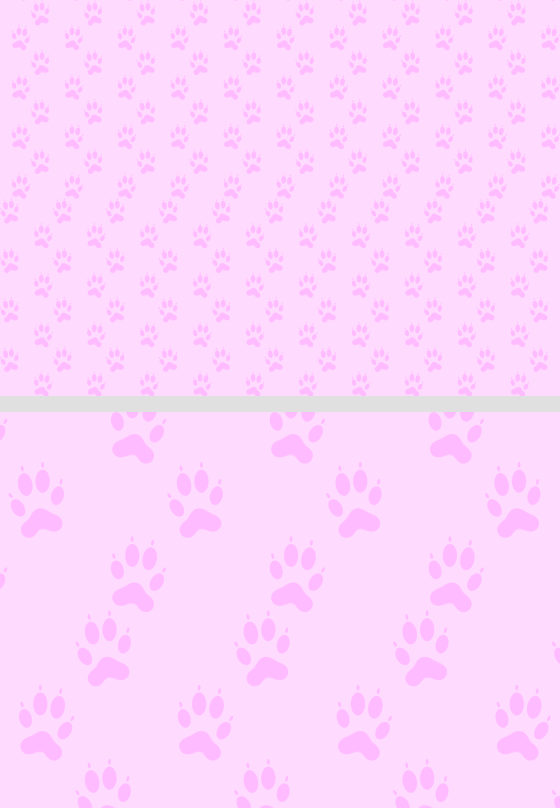
Top: the whole. Bottom: its middle third, enlarged.
A WebGL 1 fragment shader for this pattern:

```glsl
precision highp float;
// Staggered rows of small pink paw prints, alternately leaning left and right.

uniform vec2 u_resolution;

const float ROWS = 16.0;          // rows down the canvas; one row is one unit
const float SPACING = 2.139;      // distance between paws in a row
const float FIRST_PAW = 1.624;    // x of the first paw in the top row
const float STAGGER = -0.782;     // shift of every second row
const float HALF_SHIFT = -1.238;  // extra shift of the lower half
const vec3 BACKGROUND = vec3(1.0, 0.855, 1.0);
const vec3 PAW_COLOR = vec3(1.0, 0.735, 1.0);

vec2 rotate(vec2 p, float angle) {
  float c = cos(angle);
  float s = sin(angle);
  return vec2(c * p.x + s * p.y, c * p.y - s * p.x);
}

float smoothMin(float a, float b, float k) {
  float h = max(k - abs(a - b), 0.0) / k;
  return min(a, b) - h * h * k * 0.25;
}

float circle(vec2 p, vec2 center, float radius) {
  return length(p - center) - radius;
}

// Approximate signed distance to an ellipse
float ellipse(vec2 p, vec2 radii) {
  float k = length(p / radii);
  float gradient = length(p / (radii * radii));
  return k * (k - 1.0) / max(gradient, 0.001);
}

// Oval toe with a tiny claw beyond its tip
float toe(vec2 p, vec2 center, vec2 radii, float tilt) {
  vec2 q = rotate(p - center, tilt);
  float claw = ellipse(q - vec2(0.0, radii.y + 0.065), vec2(0.019, 0.038));
  return min(ellipse(q, radii), claw);
}

// Three-lobed heel pad
float pad(vec2 p) {
  float top = circle(p, vec2(0.045, -0.25), 0.12);
  float left = circle(p, vec2(-0.11, -0.42), 0.108);
  float right = circle(p, vec2(0.235, -0.335), 0.108);
  return smoothMin(smoothMin(top, left, 0.16), right, 0.16);
}

float paw(vec2 p) {
  vec2 inner = vec2(0.096, 0.155);
  vec2 outer = vec2(0.084, 0.128);
  float d = pad(p);
  d = min(d, toe(p, vec2(-0.256, -0.125), outer, 0.55));
  d = min(d, toe(p, vec2(-0.160, 0.190), inner, 0.18));
  d = min(d, toe(p, vec2(0.075, 0.235), inner, 0.0));
  return min(d, toe(p, vec2(0.275, 0.040), outer, -0.25));
}

// Distance to the nearest paw of one row, y measured down from the top
float pawRow(vec2 p, float row) {
  float odd = mod(row, 2.0);
  float lower = step(ROWS * 0.5, row);
  float start = FIRST_PAW + STAGGER * odd + HALF_SHIFT * lower;
  float x = mod(p.x - start + 0.5 * SPACING, SPACING) - 0.5 * SPACING;
  float mirror = 1.0 - 2.0 * odd;
  return paw(vec2(x * mirror, row + 0.5 - p.y));
}

void main() {
  float pixel = ROWS / u_resolution.y;
  vec2 p = vec2(gl_FragCoord.x, u_resolution.y - gl_FragCoord.y) * pixel;

  // Paws reach slightly past their row, so include both neighbours
  float d = 10.0;
  for (int i = -1; i <= 1; i++) {
    d = min(d, pawRow(p, floor(p.y) + float(i)));
  }

  float coverage = 1.0 - smoothstep(-0.7 * pixel, 0.7 * pixel, d);
  gl_FragColor = vec4(mix(BACKGROUND, PAW_COLOR, coverage), 1.0);
}
```
